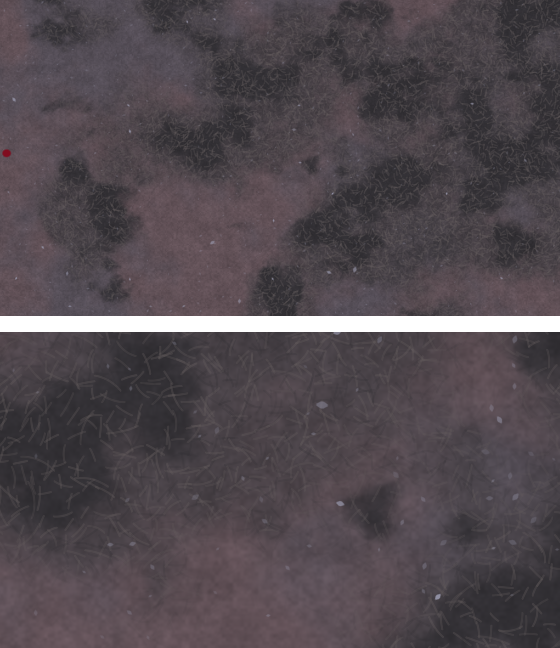
Top, the full canvas; bottom, a detail of the centre.
Write a Shadertoy shader that draws this texture.

```glsl
const vec3 PINK_SOIL = vec3(0.385, 0.318, 0.342);
const vec3 GREY_SOIL = vec3(0.335, 0.308, 0.345);
const vec3 DRY_GRASS = vec3(0.268, 0.248, 0.268);
const vec3 DARK_SCRUB = vec3(0.185, 0.178, 0.195);
const vec3 STRAW = vec3(0.40, 0.37, 0.37);
const vec3 PEBBLE = vec3(0.60, 0.60, 0.68);
const vec3 RED_SPOT = vec3(0.50, 0.05, 0.12);

float hash(vec2 p) {
    return fract(sin(dot(p, vec2(127.1, 311.7))) * 43758.5453);
}

vec2 hash2(vec2 p) {
    return vec2(hash(p), hash(p + 57.3));
}

mat2 rotation(float angle) {
    float c = cos(angle), s = sin(angle);
    return mat2(c, s, -s, c);
}

float noise(vec2 p) {
    vec2 i = floor(p), f = fract(p);
    f = f * f * (3.0 - 2.0 * f);
    float low = mix(hash(i), hash(i + vec2(1, 0)), f.x);
    float high = mix(hash(i + vec2(0, 1)), hash(i + vec2(1, 1)), f.x);
    return mix(low, high, f.y);
}

float fbm(vec2 p) {
    float sum = 0.0, amplitude = 0.5;
    for (int i = 0; i < 5; i++) {
        sum += amplitude * noise(p);
        p = rotation(0.6) * p * 2.03 + 17.0;
        amplitude *= 0.5;
    }
    return sum;
}

float segment(vec2 p, vec2 halfSpan) {
    float along = clamp(dot(p, halfSpan) / dot(halfSpan, halfSpan), -1.0, 1.0);
    return length(p - halfSpan * along);
}

// One randomly turned, slightly bent blade per cell; x = cover, y = tone
vec2 blade(vec2 p, float scale, float width, float pixel, float seed) {
    vec2 q = rotation(seed * 1.7) * p * scale + seed * 9.1;
    vec2 id = floor(q);
    vec2 rnd = hash2(id + seed);
    vec2 local = rotation(rnd.x * 6.283) * (fract(q) - 0.5);
    local.y += (rnd.y - 0.5) * local.x * local.x;
    float d = segment(local, vec2(0.22 + 0.24 * rnd.y, 0.0)) / scale;
    return vec2(1.0 - smoothstep(width, width + pixel, d), hash(id + seed + 3.7));
}

// Sparse angular stones; density is the share of occupied cells
float stones(vec2 p, float scale, float density, float radius, float pixel) {
    vec2 q = p * scale;
    vec2 id = floor(q);
    vec2 rnd = hash2(id + scale);
    vec2 local = (fract(q) - 0.3 - 0.4 * rnd) / scale;
    local = rotation(rnd.x * 6.283) * local * vec2(0.8, 1.3);
    float size = radius * (0.4 + 0.6 * rnd.y * rnd.y);
    float d = max(length(local), 0.8 * (abs(local.x) + abs(local.y))) - size;
    float present = step(hash(id + 8.2 + scale), density);
    return present * (0.45 + 0.55 * rnd.x) * (1.0 - smoothstep(-pixel, pixel, d));
}

void mainImage(out vec4 fragColor, in vec2 fragCoord) {
    float pixel = 1.0 / iResolution.y;
    vec2 p = fragCoord * pixel;

    // Broad cover, thinner towards the upper left
    vec2 warp = 0.05 * (vec2(fbm(p * 7.0), fbm(p * 7.0 + 31.0)) - 0.5);
    float bare = 1.0 - smoothstep(0.1, 0.9, length(p - vec2(0.3, 1.05)));
    float cover = fbm((p + warp) * 3.6 + 4.0) - 0.08 * bare;
    float clump = fbm((p + warp) * vec2(8.0, 10.5) + 23.0);
    float grass = smoothstep(0.40, 0.60, cover);
    float scrub = smoothstep(0.50, 0.61, 0.5 * cover + 0.5 * clump);

    // Soil, dry grass and dark clumps
    float pink = smoothstep(0.32, 0.62, fbm(p * 4.5 + 61.0) - 0.12 * bare);
    vec3 color = mix(GREY_SOIL, PINK_SOIL, pink);
    color = mix(color, DRY_GRASS, 0.85 * grass);
    color = mix(color, DARK_SCRUB, 0.88 * scrub);

    // Fine grit and mottling
    float grit = noise(p * 150.0) + noise(p * 260.0 + 5.0) - 1.0;
    color *= 1.0 + 0.10 * grit + 0.22 * (fbm(p * 32.0 + 11.0) - 0.485);

    // Tangled blades, light and dark
    float growth = 0.12 + 0.88 * max(grass, scrub);
    for (int i = 0; i < 7; i++) {
        float seed = float(i) + 1.0;
        vec2 b = blade(p, 20.0 + 4.0 * seed, 0.0006, pixel, seed);
        vec3 tone = mix(DARK_SCRUB, STRAW, step(0.5, b.y));
        color = mix(color, tone, 0.32 * b.x * growth * (0.4 + 0.6 * b.y));
    }

    // Pale chips and stones
    color = mix(color, PEBBLE, 0.38 * stones(p, 42.0, 0.16, 0.0035, pixel));
    color = mix(color, PEBBLE, 0.95 * stones(p + 0.37, 11.0, 0.16, 0.0075, pixel));

    // Single red spot at the left edge
    float spot = length((p - vec2(0.021, 0.515)) * vec2(0.9, 1.0)) - 0.012;
    color = mix(color, RED_SPOT, 1.0 - smoothstep(-pixel, pixel, spot));

    fragColor = vec4(color, 1.0);
}
```
